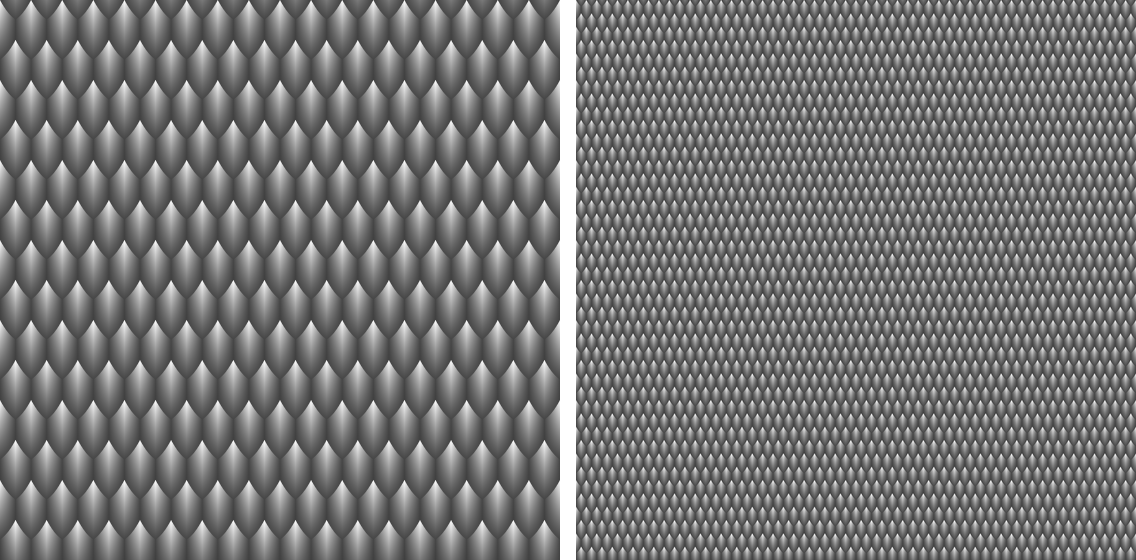
Left, the tile; right, the same tile 3 across and 3 down.
A Shadertoy shader for this pattern:

```glsl
// Overlapping grey scales with bright pointed tips, in 14 staggered rows of 18.

// Distance from the nearest scale axis: 0 on the axis, 1 at the side
float axisDistance(float x, float row) {
    return 2.0 * abs(fract(x + 0.5 * mod(row, 2.0) + 0.5) - 0.5);
}

// Depth of the curved upper rim below the tip, in row heights
float rimDepth(float u) {
    return 0.486 * u * (1.5 - 0.5 * u);
}

// Creased shading: a light ridge fading to dark sides and a dark base
float scaleShade(float u, float depth) {
    float ridge = 1.0 - 0.58 * depth + 0.06 * depth * depth;
    float side = 0.30 - 0.05 * depth;
    return mix(ridge, side, u);
}

void mainImage(out vec4 fragColor, in vec2 fragCoord) {
    vec2 uv = fragCoord / iResolution.xy;
    float x = uv.x * 18.0;
    float down = (1.0 - uv.y) * 14.0;
    float row = floor(down);
    float depth = down - row;

    // The row starting here overlaps the one above it
    float uFront = axisDistance(x, row);
    float uBack = axisDistance(x, row + 1.0);
    float front = scaleShade(uFront, depth);
    float back = scaleShade(uBack, depth + 1.0);

    // Rim smoothed over one pixel, measured across the slope
    float rimSlope = 0.486 * (1.5 - uFront);
    float blur = length(vec2(36.0 * rimSlope, 14.0) / iResolution.xy);
    float cover = clamp((depth - rimDepth(uFront)) / blur + 0.5, 0.0, 1.0);

    fragColor = vec4(vec3(mix(back, front, cover)), 1.0);
}
```
